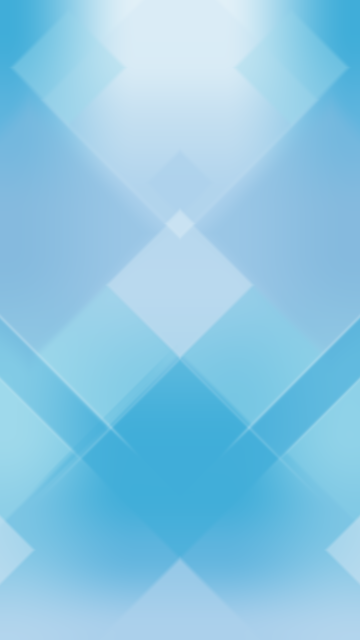
Give the GLSL for this background, as a Shadertoy shader.

```glsl
const vec3 SNOW  = vec3(0.88, 0.94, 0.97);
const vec3 MIST  = vec3(0.76, 0.87, 0.94);
const vec3 HAZE  = vec3(0.66, 0.81, 0.92);
const vec3 STEEL = vec3(0.52, 0.73, 0.87);
const vec3 AQUA  = vec3(0.62, 0.85, 0.92);
const vec3 AZURE = vec3(0.38, 0.71, 0.87);
const vec3 TEAL  = vec3(0.25, 0.68, 0.85);

// Colour along the vertical centre line
vec3 centreRamp(float y) {
    vec3 c = mix(HAZE, AZURE, smoothstep(0.02, 0.25, y));
    c = mix(c, TEAL, smoothstep(0.22, 0.42, y));
    c = mix(c, HAZE, smoothstep(0.60, 1.00, y));
    c = mix(c, MIST, smoothstep(1.22, 1.45, y));
    return mix(c, SNOW, smoothstep(1.40, 1.62, y));
}

// Colour along the two outer sides
vec3 sideRamp(float y) {
    vec3 c = mix(mix(HAZE, MIST, 0.4), mix(AZURE, AQUA, 0.45), smoothstep(0.0, 0.32, y));
    c = mix(c, AQUA, smoothstep(0.35, 0.58, y));
    c = mix(c, STEEL, smoothstep(0.72, 1.08, y));
    c = mix(c, AZURE, smoothstep(1.18, 1.42, y));
    return mix(c, TEAL, smoothstep(1.40, 1.70, y));
}

// Coverage of a soft diamond; lean points to its stronger side
float diamond(vec2 p, vec2 centre, float radius, float blur, vec2 lean) {
    vec2 q = p - centre;
    float inside = radius - abs(q.x) - abs(q.y);
    float fade = clamp(0.75 + 0.5 * dot(q, lean) / radius, 0.0, 1.0);
    return smoothstep(-blur, blur, inside) * fade;
}

// Thin glow where a diagonal distance crosses zero
float seam(float d, float width) {
    return exp(-d * d / (width * width));
}

// Interval with soft ends
float span(float v, float low, float high, float blur) {
    return smoothstep(low - blur, low + blur, v) * (1.0 - smoothstep(high - blur, high + blur, v));
}

void mainImage(out vec4 fragColor, in vec2 fragCoord) {
    // Width units, centred across; m folds the two sides together
    vec2 p = (fragCoord - vec2(0.5 * iResolution.x, 0.0)) / iResolution.x;
    vec2 m = vec2(abs(p.x), p.y);
    float right = smoothstep(-0.25, 0.25, p.x);
    float rising = p.y - m.x;
    float falling = p.y + m.x;

    vec3 col = mix(centreRamp(p.y), sideRamp(p.y), smoothstep(0.12, 0.48, m.x));

    // Upper panels
    col = mix(col, STEEL, 0.65 * diamond(m, vec2(0.42, 1.13), 0.36, 0.05, vec2(0.3, 0.0)));
    col = mix(col, MIST, 0.35 * diamond(p, vec2(0.0, 1.50), 0.382, 0.012, vec2(0.0, -0.5)));
    col = mix(col, AQUA, 0.55 * diamond(m, vec2(0.31, 1.59), 0.158, 0.012, vec2(0.0, -0.5)));
    col = mix(col, HAZE, 0.55 * diamond(p, vec2(0.0, 1.27), 0.09, 0.012, vec2(0.0, 0.6)));

    // Middle and side panels
    vec3 pane = mix(AQUA, mix(AQUA, TEAL, 0.25), right);
    col = mix(col, pane, 0.85 * diamond(m, vec2(0.20, 0.79), 0.198, 0.018, vec2(0.0, -0.3)));
    col = mix(col, pane, 0.80 * diamond(m, vec2(0.50, 0.525), 0.208, 0.01, vec2(0.3, 0.3)));

    // Dark chevron and the large diamond at its foot
    float band = span(rising, 0.227, 0.398, 0.006) * smoothstep(0.34, 0.58, p.y);
    col = mix(col, mix(AZURE, TEAL, 0.6), band * mix(0.35, 0.75, right));
    col = mix(col, mix(TEAL, AQUA, smoothstep(0.52, 0.80, p.y) * 0.25),
              0.85 * diamond(p, vec2(0.0, 0.505), 0.278, 0.012, vec2(0.0, 0.3)));

    // Bright diamond with its small crossing tip
    col = mix(col, MIST, 0.90 * diamond(p, vec2(0.0, 0.986), 0.203, 0.009, vec2(0.0, -0.25)));
    col = mix(col, SNOW, 0.50 * diamond(p, vec2(0.0, 1.157), 0.040, 0.008, vec2(0.0)));

    // Lower panels
    col = mix(col, mix(HAZE, MIST, 0.2), 0.75 * diamond(p, vec2(0.0), 0.227, 0.012, vec2(0.0, 0.3)));
    col = mix(col, mix(MIST, SNOW, 0.25), 0.85 * diamond(m, vec2(0.50, 0.25), 0.095, 0.009, vec2(0.3, 0.0)));

    // Slanted shadows, each on one side only
    float slant = p.x + p.y;
    float diagonal = p.y - p.x;
    col = mix(col, AZURE, 0.35 * span(slant, 0.11, 0.227, 0.008)
              * span(p.y, 0.18, 0.38, 0.05) * smoothstep(0.03, 0.10, p.x) * (1.0 - smoothstep(0.22, 0.30, p.x)));
    col = mix(col, TEAL, 0.22 * span(diagonal, 0.80, 0.83, 0.006)
              * span(p.x, -0.38, -0.05, 0.06));

    // Light along the crossing edges
    float glow = 0.30 * seam(rising - 0.398, 0.007) * smoothstep(0.10, 0.22, m.x);
    glow += 0.18 * seam(rising - 0.227, 0.007) * smoothstep(0.20, 0.35, m.x);
    glow += 0.16 * seam(falling - 0.782, 0.007) * (1.0 - smoothstep(0.22, 0.42, m.x));
    glow += 0.12 * seam(rising - 1.118, 0.009) * (1.0 - smoothstep(0.30, 0.48, m.x));
    col = mix(col, SNOW, glow);

    fragColor = vec4(col, 1.0);
}
```
